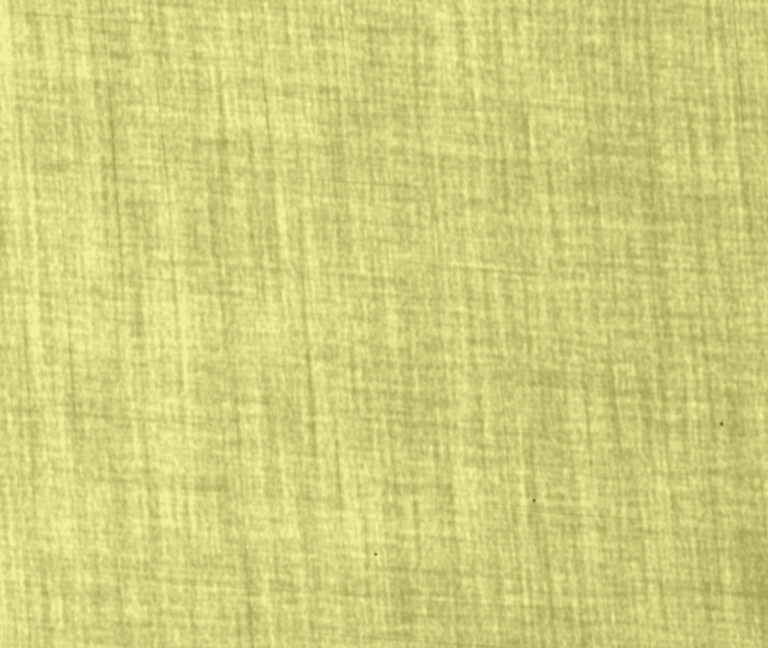
Give the GLSL for this texture, as a Shadertoy shader.

```glsl
const vec3 MID_GOLD = vec3(0.810, 0.805, 0.485);
const vec3 TONE_STEP = vec3(0.050, 0.053, 0.047);
const vec3 SPECK_BROWN = vec3(0.42, 0.33, 0.17);

vec2 hash2(vec2 p) {
    vec3 q = fract(p.xyx * vec3(0.1031, 0.1030, 0.0973));
    q += dot(q, q.yzx + 33.33);
    return fract((q.xx + q.yz) * q.zy);
}

vec2 gradientAt(vec2 cell) {
    float angle = 6.2832 * hash2(cell).x;
    return vec2(cos(angle), sin(angle));
}

// Gradient noise, roughly -0.7 to 0.7
float gradientNoise(vec2 p) {
    vec2 i = floor(p), f = fract(p);
    vec2 u = f * f * f * (f * (f * 6.0 - 15.0) + 10.0);
    vec2 e = vec2(1.0, 0.0);
    float a = dot(gradientAt(i), f);
    float b = dot(gradientAt(i + e.xy), f - e.xy);
    float c = dot(gradientAt(i + e.yx), f - e.yx);
    float d = dot(gradientAt(i + e.xx), f - e.xx);
    return mix(mix(a, b, u.x), mix(c, d, u.x), u.y);
}

// Stretched noise: x runs across the threads, y along them
float threads(vec2 p, float across, float along, float seed) {
    return gradientNoise(p * vec2(across, along) + seed);
}

// Scattered thin grooves of limited length, with soft ends
float scratches(vec2 p, int count, float span, float seed) {
    float sum = 0.0;
    for (int i = 0; i < count; i++) {
        vec2 place = hash2(vec2(float(i) + 1.0, seed));
        vec2 shape = hash2(vec2(float(i) + 71.0, seed));
        float center = (float(i) + place.x) / float(count) * span;
        float tilt = 0.03 * (shape.x - 0.5);
        float offset = p.x - center - tilt * (p.y - 0.5);
        float width = mix(0.0016, 0.0042, shape.y * shape.y);
        float reach = mix(0.15, 0.5, shape.x);
        float ends = 1.0 - smoothstep(0.5 * reach, reach, abs(p.y - place.y));
        sum += exp(-offset * offset / (width * width)) * ends * mix(0.5, 1.0, place.y);
    }
    return sum;
}

// Coverage of a few tiny dark spots
float specks(vec2 p, int count, vec2 canvas, float pixel) {
    float cover = 0.0;
    for (int i = 0; i < count; i++) {
        vec2 h = hash2(vec2(float(i) + 5.0, 19.0));
        float radius = mix(0.0015, 0.003, h.x);
        float dist = length(p - h * canvas);
        cover = max(cover, 1.0 - smoothstep(radius - pixel, radius + pixel, dist));
    }
    return cover;
}

void mainImage(out vec4 fragColor, in vec2 fragCoord) {
    vec2 p = fragCoord / iResolution.y;
    vec2 canvas = vec2(iResolution.x / iResolution.y, 1.0);

    // Slightly bent thread directions: warp leans, weft sinks to the right
    float bend = 0.010 * gradientNoise(p * 1.7 + 40.0);
    vec2 warp = vec2(p.x + 0.078 * p.y + bend, p.y);
    vec2 weft = vec2(p.y + 0.075 * p.x + bend, p.x);

    // Light falling off from the upper left, with faint clouds
    float tone = 1.6 * (0.5 - p.x / canvas.x) + 0.45 * (p.y - 0.5);
    tone += 0.9 * gradientNoise(p * 3.2 + 11.0);

    // Upright threads from broad bands to fine fibres
    tone += 1.1 * threads(warp, 22.0, 0.9, 3.0);
    tone += 1.5 * threads(warp, 58.0, 2.2, 17.0);
    tone += 2.1 * threads(warp, 115.0, 7.0, 29.0);

    // Crossing threads
    tone += 0.9 * threads(weft, 26.0, 1.1, 53.0);
    tone += 1.0 * threads(weft, 65.0, 4.0, 61.0);
    tone += 1.5 * threads(weft, 115.0, 17.0, 83.0);

    // Fine grain and bright flecks
    tone += 1.7 * threads(warp, 125.0, 75.0, 101.0);
    tone += 1.1 * threads(warp, 185.0, 150.0, 131.0);
    float fleck = max(threads(warp, 110.0, 60.0, 157.0), 0.0);
    tone += 4.0 * fleck * fleck;

    // Dark grooves in both directions
    tone -= 1.3 * scratches(warp, 20, canvas.x + 0.08, 7.0);
    tone -= 0.9 * scratches(weft, 9, 1.09, 23.0);

    vec3 color = MID_GOLD + TONE_STEP * clamp(tone, -2.8, 2.6);
    color = mix(color, SPECK_BROWN, 0.8 * specks(p, 3, canvas, 1.0 / iResolution.y));
    fragColor = vec4(color, 1.0);
}
```
